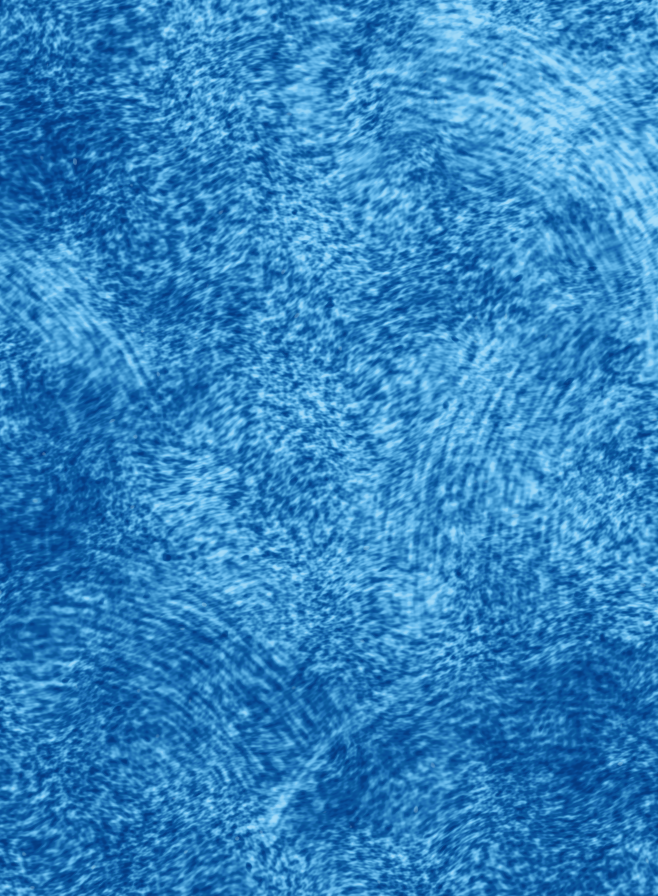
This texture is drawn by a Shadertoy shader. Its source:

```glsl
// Rough blue plaster: mottled paint grain crossed by curved dry-brush sweeps.

const float TAU = 6.28319;
const float GRAIN_FREQ = 135.0;    // cells per canvas height
const float GRAIN_AMOUNT = 0.84;
const float GRAIN_TILT = 0.3;
const float BRISTLE_FREQ = 165.0;  // across a sweep
const float MOTTLE_AMOUNT = 0.26;
const float BASE_TONE = 0.16;
const float PIT_DEPTH = 1.3;
const float FLECK_AMOUNT = 0.28;

// Paint from deep to pale, with the rank of each tone
const int TINTS = 8;
const vec3 TINT[TINTS] = vec3[](
    vec3(0.01, 0.22, 0.49), vec3(0.03, 0.31, 0.60), vec3(0.05, 0.37, 0.63),
    vec3(0.11, 0.43, 0.71), vec3(0.17, 0.51, 0.75), vec3(0.29, 0.63, 0.85),
    vec3(0.43, 0.75, 0.94), vec3(0.66, 0.87, 0.98));
const float RANK[TINTS] = float[](0.0, 0.09, 0.23, 0.37, 0.56, 0.78, 0.93, 1.0);

// Sweep ring: centre, radius, half width
const int SWEEPS = 8;
const vec4 RING[SWEEPS] = vec4[](
    vec4(0.46, 0.60, 0.32, 0.10), vec4(0.46, 0.60, 0.23, 0.04),
    vec4(0.95, 0.35, 0.42, 0.13), vec4(-0.20, 0.40, 0.37, 0.06),
    vec4(0.05, 0.00, 0.30, 0.13), vec4(0.62, -0.10, 0.368, 0.016),
    vec4(0.62, -0.10, 0.30, 0.08), vec4(0.30, 0.40, 0.25, 0.08));
// Sweep arc: middle angle, half span, tone, bristle strength
const vec4 ARC[SWEEPS] = vec4[](
    vec4(0.95, 1.00, 0.75, 0.85), vec4(1.00, 0.85, -0.50, 0.70),
    vec4(2.75, 0.50, 0.30, 0.70), vec4(0.85, 0.50, 0.65, 0.90),
    vec4(1.10, 0.75, 0.05, 0.80), vec4(2.36, 0.45, 0.90, 0.60),
    vec4(1.75, 0.95, -0.50, 0.55), vec4(2.60, 0.80, -0.45, 0.45));

// Soft patches: centre, radius, tone
const int PATCHES = 7;
const vec4 PATCH[PATCHES] = vec4[](
    vec4(0.02, 0.87, 0.11, -1.10), vec4(0.00, 0.40, 0.14, -0.60),
    vec4(0.10, 0.05, 0.22, -0.50), vec4(0.62, 0.10, 0.22, -0.60),
    vec4(0.42, 0.52, 0.28, 0.30), vec4(0.66, 0.96, 0.14, 0.55),
    vec4(0.10, 0.73, 0.06, -0.60));

float hash(vec2 cell) {
    vec3 h = fract(cell.xyx * 0.1031);
    h += dot(h, h.yzx + 33.33);
    return fract((h.x + h.y) * h.z);
}

float cornerSlope(vec2 cell, vec2 offset) {
    float angle = TAU * hash(cell);
    return dot(vec2(cos(angle), sin(angle)), offset);
}

// Gradient noise, scaled to a spread of about one
float noise(vec2 p) {
    vec2 i = floor(p), f = fract(p), e = vec2(0.0, 1.0);
    vec2 u = f * f * f * (f * (f * 6.0 - 15.0) + 10.0);
    float low = mix(cornerSlope(i, f), cornerSlope(i + e.yx, f - e.yx), u.x);
    float high = mix(cornerSlope(i + e, f - e), cornerSlope(i + 1.0, f - 1.0), u.x);
    return 4.0 * mix(low, high, u.y);
}

mat2 rotation(float angle) {
    float c = cos(angle), s = sin(angle);
    return mat2(c, -s, s, c);
}

vec3 paint(float tone) {
    float rank = 1.0 / (1.0 + exp(-1.7 * tone));
    vec3 color = TINT[0];
    for (int i = 1; i < TINTS; i++) {
        float blend = clamp((rank - RANK[i - 1]) / (RANK[i] - RANK[i - 1]), 0.0, 1.0);
        color = mix(color, TINT[i], blend);
    }
    return color;
}

void mainImage(out vec4 fragColor, in vec2 fragCoord) {
    vec2 p = fragCoord / iResolution.y;

    // Short crumbs of paint, slightly longer than tall
    vec2 warp = vec2(noise(p * 9.0 + 40.0), noise(p * 9.0 + 70.0));
    vec2 q = rotation(GRAIN_TILT) * p + 0.006 * warp;
    vec2 g = q * vec2(0.72, 1.15) * GRAIN_FREQ;
    float grain = 0.72 * noise(g) + 0.50 * noise(g * 0.48 + 17.0)
                + 0.45 * noise(g * 1.9 + 53.0);

    // Cloudy mottling and broad patches
    float tone = BASE_TONE + MOTTLE_AMOUNT
               * (noise(p * 7.0 + 11.0) + 0.7 * noise(p * 19.0 + 5.0));
    for (int i = 0; i < PATCHES; i++) {
        vec2 d = (p - PATCH[i].xy) / PATCH[i].z;
        tone += PATCH[i].w * exp(-dot(d, d));
    }

    // Brush sweeps bend the grain into bristle marks
    float ragged = 0.22 * noise(p * 16.0 + 90.0);
    for (int i = 0; i < SWEEPS; i++) {
        vec2 d = p - RING[i].xy;
        float r = length(d) + 0.0015 * warp.x;
        float turn = mod(atan(d.y, d.x) - ARC[i].x + 0.5 * TAU, TAU) - 0.5 * TAU;
        float across = abs(r - RING[i].z) / RING[i].w + ragged;
        float along = abs(turn) / ARC[i].y + ragged;
        float cover = (1.0 - smoothstep(0.4, 1.15, across))
                    * (1.0 - smoothstep(0.5, 1.1, along));
        vec2 s = vec2(r, turn * RING[i].z) * BRISTLE_FREQ + 31.0 * float(i);
        float bristle = 0.75 * noise(s * vec2(1.0, 0.28))
                      + 0.60 * noise(s * vec2(0.8, 0.07) + 9.0);
        tone += cover * ARC[i].z;
        grain = mix(grain, 0.45 * grain + 0.85 * bristle, cover * ARC[i].w);
    }
    tone += GRAIN_AMOUNT * grain;

    // Sparse dark pits and pale flecks
    tone -= PIT_DEPTH * smoothstep(1.7, 2.4, noise(q * vec2(55.0, 80.0) + 23.0));
    vec3 color = paint(tone);
    float fleck = smoothstep(2.0, 2.5, noise(q * 85.0 + 61.0));
    color = mix(color, vec3(0.78, 0.88, 0.92), FLECK_AMOUNT * fleck);
    fragColor = vec4(color, 1.0);
}
```
